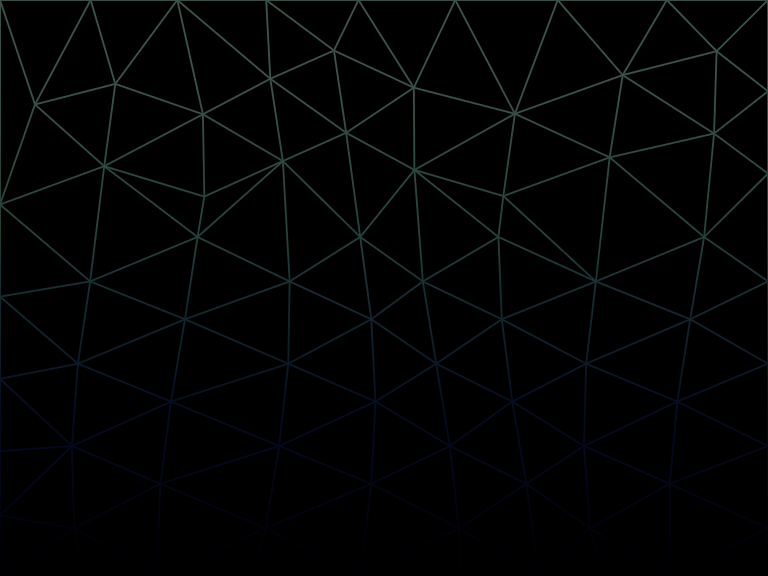
Give the GLSL for this background, as a Shadertoy shader.

```glsl
#define GRID vec2(9.0, 7.0)
#define LINE_HALF_WIDTH 0.0016
#define SWAY 0.28
#define UPPER_WAVE 0.39
#define LOWER_ZIGZAG 0.27
#define SIDE_DROP 0.62
#define NIGHT vec3(0.0, 0.0, 0.025)
#define NAVY vec3(0.015, 0.035, 0.125)
#define TEAL vec3(0.065, 0.145, 0.18)
#define SAGE vec3(0.15, 0.27, 0.24)
#define MIST vec3(0.23, 0.33, 0.285)

float segmentDistance(vec2 p, vec2 a, vec2 b) {
    vec2 ab = b - a;
    vec2 ap = p - a;
    float t = clamp(dot(ap, ab) / max(dot(ab, ab), 1e-6), 0.0, 1.0);
    return length(ap - ab * t);
}

// Warped lattice node in cell units; rows count downward from the top
vec2 latticeNode(vec2 id) {
    float column = id.x;
    float row = id.y;
    vec2 offset;
    offset.x = 0.12 + SWAY * cos(column - 1.0 - 0.6 * row);
    float upper = UPPER_WAVE * cos(1.6 * (column - 1.95));
    float lower = 0.15 - LOWER_ZIGZAG * cos(3.14159 * column);
    offset.y = mix(upper, lower, step(2.5, row));

    // Border nodes stay on the frame, apart from one inset on the left
    if (row < 0.5) offset.x = 0.06 + 0.0022 * column * column * column;
    if (column < 0.5) {
        offset.x = max(0.41 - 0.5 * abs(row - 1.0), 0.0);
        offset.y = SIDE_DROP * sin(0.45 * row);
    }
    if (column > GRID.x - 0.5) offset.x = 0.0;
    if (row < 0.5 || row > GRID.y - 0.5) offset.y = 0.0;
    return clamp(id + offset, vec2(0.0), GRID);
}

// Distance to the sides and the shorter diagonal of each nearby cell
float meshDistance(vec2 p, vec2 cellSize) {
    vec2 home = floor(p / cellSize);
    float d = 1.0;
    for (int j = -2; j <= 1; j++) {
        for (int i = -2; i <= 1; i++) {
            vec2 id = home + vec2(float(i), float(j));
            if (any(lessThan(id, vec2(0.0))) || any(greaterThanEqual(id, GRID))) continue;
            vec2 a = latticeNode(id) * cellSize;
            vec2 b = latticeNode(id + vec2(1.0, 0.0)) * cellSize;
            vec2 c = latticeNode(id + vec2(0.0, 1.0)) * cellSize;
            vec2 e = latticeNode(id + vec2(1.0, 1.0)) * cellSize;
            d = min(d, segmentDistance(p, a, b));
            d = min(d, segmentDistance(p, a, c));
            bool falling = distance(a, e) < distance(b, c);
            d = min(d, falling ? segmentDistance(p, a, e) : segmentDistance(p, b, c));
        }
    }
    return d;
}

// Line colour by height, dark at the bottom
vec3 lineColor(float height) {
    vec3 color = mix(NIGHT, NAVY, smoothstep(0.0, 0.26, height));
    color = mix(color, TEAL, smoothstep(0.24, 0.46, height));
    color = mix(color, SAGE, smoothstep(0.42, 0.63, height));
    return mix(color, MIST, smoothstep(0.6, 0.9, height));
}

void mainImage(out vec4 fragColor, in vec2 fragCoord) {
    vec2 uv = fragCoord / iResolution.xy;
    vec2 canvas = vec2(iResolution.x / iResolution.y, 1.0);
    vec2 p = vec2(uv.x, 1.0 - uv.y) * canvas;
    float pixel = 1.0 / iResolution.y;

    // Mesh and outer frame
    vec2 border = min(p, canvas - p);
    float d = min(meshDistance(p, canvas / GRID), min(border.x, border.y));
    float coverage = clamp((LINE_HALF_WIDTH - d) / pixel + 0.5, 0.0, 1.0);
    fragColor = vec4(lineColor(uv.y) * coverage, 1.0);
}
```
